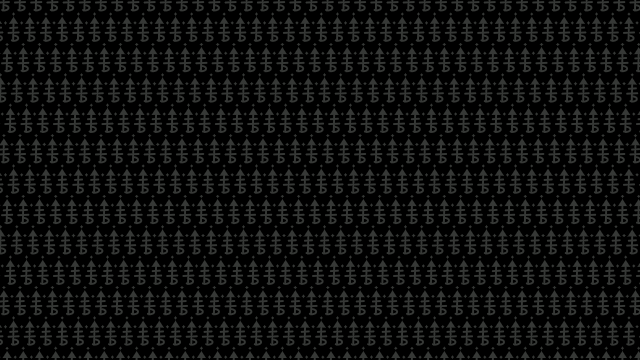
This pattern is drawn by a WebGL 1 fragment shader. Its source:

```glsl
precision mediump float;
// Staggered rows of grey hand-inked arrow glyphs with small diamonds on black.

uniform vec2 u_resolution;

const float ROW_HEIGHT = 0.0844;              // row pitch as a share of canvas height
const float PITCH = 0.533;                    // column pitch, in row heights
const float ROW_SHIFT = 0.4;                  // leftward slide per row, in columns
const vec2 FIRST_TIP = vec2(-2.943, 1.371);   // one arrow tip, from the canvas centre
const float STROKE = 0.032;                   // half the line width
const vec3 INK = vec3(0.21, 0.22, 0.21);

float segment(vec2 p, vec2 a, vec2 b) {
  vec2 pa = p - a;
  vec2 ba = b - a;
  return length(pa - ba * clamp(dot(pa, ba) / dot(ba, ba), 0.0, 1.0));
}

float diamond(vec2 p, float radius) {
  return (abs(p.x) + abs(p.y) - radius) * 0.7071;
}

// Triangle with its tip at the origin, opening along +y.
float arrowHead(vec2 p, float halfWidth, float height) {
  vec2 sideNormal = normalize(vec2(height, -halfWidth));
  return max(dot(vec2(abs(p.x), p.y), sideNormal), p.y - height);
}

// Right half of an elliptical outline.
float bowl(vec2 p, vec2 radii, float halfWidth) {
  float k = length(p / radii);
  float outline = k * (k - 1.0) / max(length(p / (radii * radii)), 0.001);
  return max(abs(outline) - halfWidth, -p.x - halfWidth);
}

// Glyph hanging from its tip; y points down.
float glyph(vec2 p, float halfWidth) {
  float stem = segment(p, vec2(0.0, 0.18), vec2(-0.015, 0.785));
  float upperBar = segment(p, vec2(-0.11, 0.37), vec2(0.12, 0.355));
  float lowerBar = segment(p, vec2(-0.165, 0.53), vec2(0.165, 0.515));
  float foot = segment(p, vec2(-0.055, 0.775), vec2(0.02, 0.79));
  float lines = min(min(stem, foot), min(upperBar, lowerBar)) - halfWidth;
  float head = arrowHead(p, 0.15, 0.23);
  float loop = bowl(p - vec2(-0.01, 0.705), vec2(0.16, 0.085), halfWidth);
  return min(lines, min(head, loop));
}

// One diamond above each tip and one between neighbouring glyphs.
float diamonds(vec2 p, float pitch) {
  float above = diamond(p - vec2(0.0, -0.09), 0.05);
  float between = diamond(vec2(abs(p.x) - 0.5 * pitch, p.y - 0.2), 0.052);
  return min(above, between);
}

// Folds the plane into one cell, sliding each row sideways.
vec2 staggeredCell(vec2 p, float pitch, float shift) {
  float row = floor(p.y + 0.15);
  float x = p.x + (row * shift + 0.5) * pitch;
  return vec2(mod(x, pitch) - 0.5 * pitch, p.y - row);
}

void main() {
  vec2 centred = (gl_FragCoord.xy - 0.5 * u_resolution) / u_resolution.y;
  vec2 fromTip = centred / ROW_HEIGHT - FIRST_TIP;
  vec2 cell = staggeredCell(vec2(fromTip.x, -fromTip.y), PITCH, ROW_SHIFT);

  float shape = min(glyph(cell, STROKE), diamonds(cell, PITCH));
  float pixel = 1.0 / (u_resolution.y * ROW_HEIGHT);
  float coverage = clamp(0.5 - shape / pixel, 0.0, 1.0);

  gl_FragColor = vec4(INK * coverage, 1.0);
}
```
